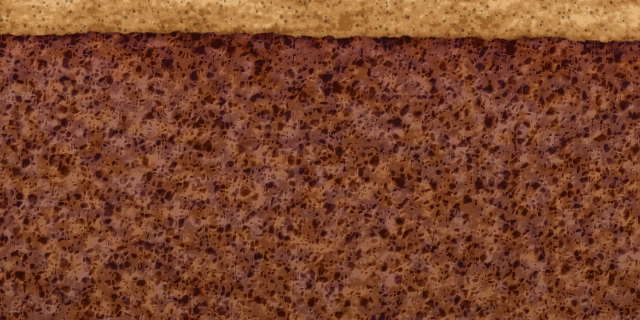
Write a Shadertoy shader that draws this texture.

```glsl
// Cut face of a chocolate sponge cake under a thin golden crust.
// Crumb: layered value noise minus scattered round pores, lit as a relief.
// Crust: speckled tan noise above a ragged edge with a dark moist band below.

float hash(vec2 p) {
    return fract(sin(dot(p, vec2(127.1, 311.7))) * 43758.5453);
}

float noise(vec2 p) {
    vec2 i = floor(p), f = fract(p);
    f = f * f * (3.0 - 2.0 * f);
    return mix(mix(hash(i), hash(i + vec2(1, 0)), f.x),
               mix(hash(i + vec2(0, 1)), hash(i + vec2(1, 1)), f.x), f.y);
}

float fbm(vec2 p) {
    float sum = 0.0, amp = 0.5;
    for (int i = 0; i < 4; i++) {
        sum += amp * noise(p);
        p = mat2(1.6, 1.2, -1.2, 1.6) * p + 7.3;
        amp *= 0.55;
    }
    return sum / 1.01;
}

// Soft round holes, one per cell, present with the given chance
float pores(vec2 p, float chance) {
    vec2 cell = floor(p);
    float hole = 0.0;
    for (int y = -1; y <= 1; y++) {
        for (int x = -1; x <= 1; x++) {
            vec2 c = cell + vec2(x, y);
            vec2 centre = c + 0.15 + 0.7 * vec2(hash(c), hash(c + 41.7));
            float radius = mix(0.25, 0.55, hash(c + 13.1));
            float present = step(hash(c + 77.3), chance);
            float d = length((p - centre) * vec2(1.0, 0.9));
            hole = max(hole, present * (1.0 - smoothstep(radius * 0.35, radius, d)));
        }
    }
    return hole;
}

// Relief of the sponge: high walls, low pores
float crumbHeight(vec2 p) {
    vec2 q = p + 0.014 * (vec2(noise(p * 55.0), noise(p * 55.0 + 31.0)) - 0.5);
    float holes = 0.60 * pores(q * 27.0, 0.28);
    holes = max(holes, 0.50 * pores(q * 44.0 + 9.0, 0.42));
    holes = max(holes, 0.36 * pores(q * 78.0 + 23.0, 0.45));
    return 0.62 + 1.25 * (fbm(p * 36.0) - 0.5) - holes;
}

vec3 crumbColor(vec2 p, float depth) {
    float h = crumbHeight(p);
    float relief = h - crumbHeight(p + vec2(-0.004, 0.006));
    float tone = h + 0.28 * relief + 0.22 * (fbm(p * 5.0) - 0.5);

    // Moist dark band beneath the crust, broken up by noise
    float band = exp(-depth * 26.0) * (0.35 + 0.9 * noise(p * vec2(24.0, 15.0)));
    tone -= 0.55 * band;

    vec3 col = mix(vec3(0.30, 0.105, 0.065), vec3(0.46, 0.245, 0.16),
                   smoothstep(0.05, 0.50, tone));
    col = mix(col, vec3(0.61, 0.395, 0.29), smoothstep(0.50, 0.95, tone));
    col = mix(col, vec3(0.15, 0.04, 0.035), 0.8 * smoothstep(0.12, -0.25, tone));

    // Mauve film inside shallow pores, warmer orange lower down
    float hue = noise(p * 30.0 + 5.0) + 0.35 * (p.y - 0.5);
    col += vec3(-0.005, 0.008, 0.045) * smoothstep(0.45, 0.9, hue);
    col += vec3(0.02, 0.004, -0.035) * smoothstep(0.55, 0.15, hue);
    col *= mix(vec3(1), vec3(1.03, 0.88, 0.86), exp(-depth * 9.0));
    return col * (0.96 + 0.06 * smoothstep(0.0, 0.5, p.y));
}

vec3 crustColor(vec2 p, float depth) {
    float swell = fbm(p * vec2(7.0, 16.0) + 3.0);
    float slope = swell - fbm((p + vec2(-0.008, 0.012)) * vec2(7.0, 16.0) + 3.0);
    float grain = fbm(p * 75.0);
    float tone = 0.52 + 0.9 * (swell - 0.5) + 0.9 * slope + 1.0 * (grain - 0.5);
    tone += 0.22 * smoothstep(0.01, 0.09, -depth) - 0.12;

    vec3 col = mix(vec3(0.60, 0.37, 0.17), vec3(0.74, 0.53, 0.30),
                   smoothstep(0.1, 0.5, tone));
    col = mix(col, vec3(0.87, 0.69, 0.47), smoothstep(0.5, 0.95, tone));

    // Toasted specks and a browner lower lip
    col *= 1.0 - 0.32 * pores(p * 70.0 + 4.0, 0.16);
    return col * mix(vec3(0.84, 0.76, 0.66), vec3(1), smoothstep(0.0, 0.025, -depth));
}

void mainImage(out vec4 fragColor, in vec2 fragCoord) {
    vec2 p = fragCoord / iResolution.y;
    float across = fragCoord.x / iResolution.x;

    // Ragged boundary, sinking slightly to the right
    float edge = 0.895 - 0.022 * across * across;
    edge += 0.012 * (noise(vec2(across * 14.0, 2.0)) - 0.5);
    edge += 0.020 * (fbm(p * 38.0 + 60.0) - 0.5);
    float depth = edge - p.y;

    float soft = max(0.004, 1.0 / iResolution.y);
    float inCrumb = smoothstep(-soft, soft, depth);
    vec3 col = mix(crustColor(p, depth), crumbColor(p, max(depth, 0.0)), inCrumb);

    // Thin contact shadow under the lip
    float shadow = inCrumb * exp(-max(depth, 0.0) * 75.0);
    col *= 1.0 - 0.35 * shadow * noise(p * 40.0 + 17.0);

    fragColor = vec4(clamp(col, 0.0, 1.0), 1.0);
}
```
